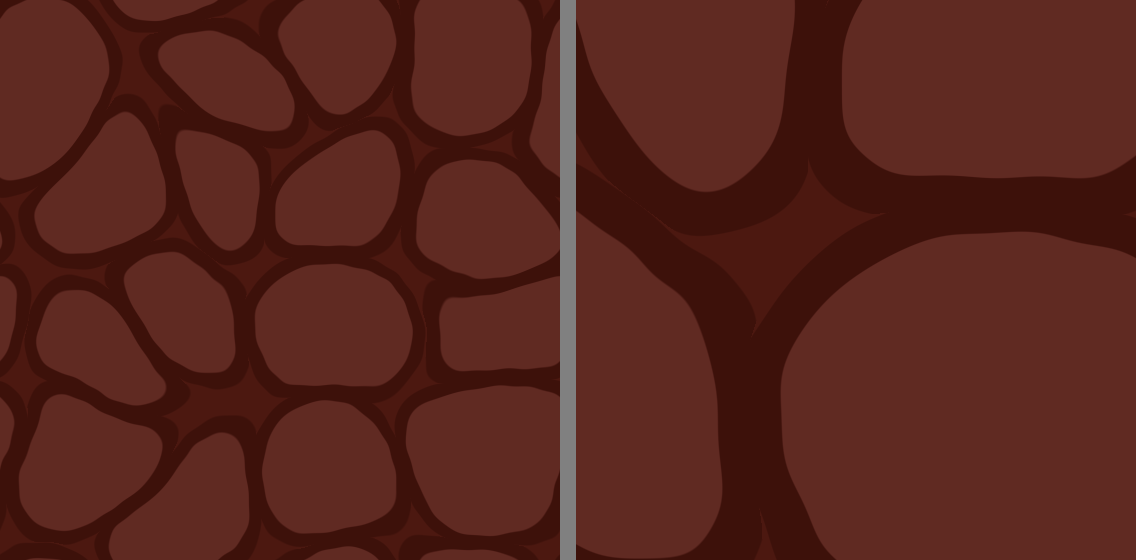
Left: the whole. Right: its middle third, enlarged.
Give the GLSL for this texture, as a Shadertoy shader.

```glsl
// Tiling wall of rounded, flat red-brown stones with dark hand-drawn joints.

const vec3 STONE_COLOR = vec3(0.378, 0.163, 0.133);
const vec3 JOINT_COLOR = vec3(0.238, 0.066, 0.040);
const vec3 CHINK_COLOR = vec3(0.300, 0.095, 0.063);

const float GRID = 4.0;            // stones along each side of the tile
const float JITTER = 0.76;         // irregularity of the stone centres
const float JOINT_HALF = 0.0112;   // half width of a joint
const float JOINT_VARIATION = 0.0018;
const float ROUNDING = 0.029;      // softness of the stone corners
const float BEND = 0.017;          // large curves in the outlines
const float ROUGHNESS = 0.0009;    // small wobble of the brush
const float SEED = 17.0;
const float TAU = 6.2831853;

vec2 hash2(vec2 p) {
    vec3 q = fract(vec3(p.xyx) * vec3(0.1031, 0.1030, 0.0973));
    q += dot(q, q.yzx + 33.33);
    return fract((q.xx + q.yz) * q.zy);
}

// Centre of the stone in a grid cell, in canvas units; repeats at the tile edge.
vec2 stoneCentre(vec2 cell) {
    vec2 offset = hash2(mod(cell, GRID) + SEED) - 0.5;
    return (cell + 0.5 + JITTER * offset) / GRID;
}

// Periodic displacement that turns straight joints into loose curves.
vec2 bend(vec2 p) {
    vec2 a = TAU * p;
    vec2 broad = sin(2.0 * a.yx + vec2(0.7, 2.9) + 1.3 * sin(a));
    vec2 mid = sin(4.0 * a.yx + a.xy * vec2(2.0, -3.0) + vec2(4.1, 1.2));
    vec2 fine = sin(17.0 * a.yx + 3.0 * sin(5.0 * a) + vec2(1.0, 5.0));
    return BEND * (broad + 0.4 * mid) + ROUGHNESS * fine;
}

// Signed distance to the joint centre line, negative inside the junctions.
float jointDistance(vec2 p) {
    vec2 home = floor(p * GRID);
    vec2 nearest = vec2(0.0);
    float best = 1e5;
    for (int y = -2; y <= 2; y++)
    for (int x = -2; x <= 2; x++) {
        vec2 toCentre = stoneCentre(home + vec2(x, y)) - p;
        float d = dot(toCentre, toCentre);
        if (d < best) {
            best = d;
            nearest = toCentre;
        }
    }

    // A soft minimum over all bisectors rounds the corners.
    float sum = 0.0;
    for (int y = -2; y <= 2; y++)
    for (int x = -2; x <= 2; x++) {
        vec2 toCentre = stoneCentre(home + vec2(x, y)) - p;
        vec2 between = toCentre - nearest;
        float gap = length(between);
        if (gap > 0.0001) {
            float d = dot(0.5 * (toCentre + nearest), between / gap);
            sum += exp(-d / ROUNDING);
        }
    }
    return -ROUNDING * log(max(sum, 1e-9));
}

void mainImage(out vec4 fragColor, in vec2 fragCoord) {
    vec2 p = fragCoord / iResolution.y;
    float d = jointDistance(p + bend(p));

    // Brush pressure varies slowly along the joints.
    vec2 a = TAU * p;
    float pressure = sin(3.0 * a.x + 2.0 * sin(2.0 * a.y)) * sin(3.0 * a.y + 1.0);
    float halfWidth = JOINT_HALF + JOINT_VARIATION * pressure;

    // Stones on one side of the line, small chinks inside the junctions.
    float edge = 0.8 / iResolution.y;
    float stone = smoothstep(-edge, edge, d - halfWidth);
    float chink = smoothstep(-edge, edge, -d - halfWidth);

    vec3 color = mix(JOINT_COLOR, STONE_COLOR, stone);
    color = mix(color, CHINK_COLOR, chink);
    fragColor = vec4(color, 1.0);
}
```
